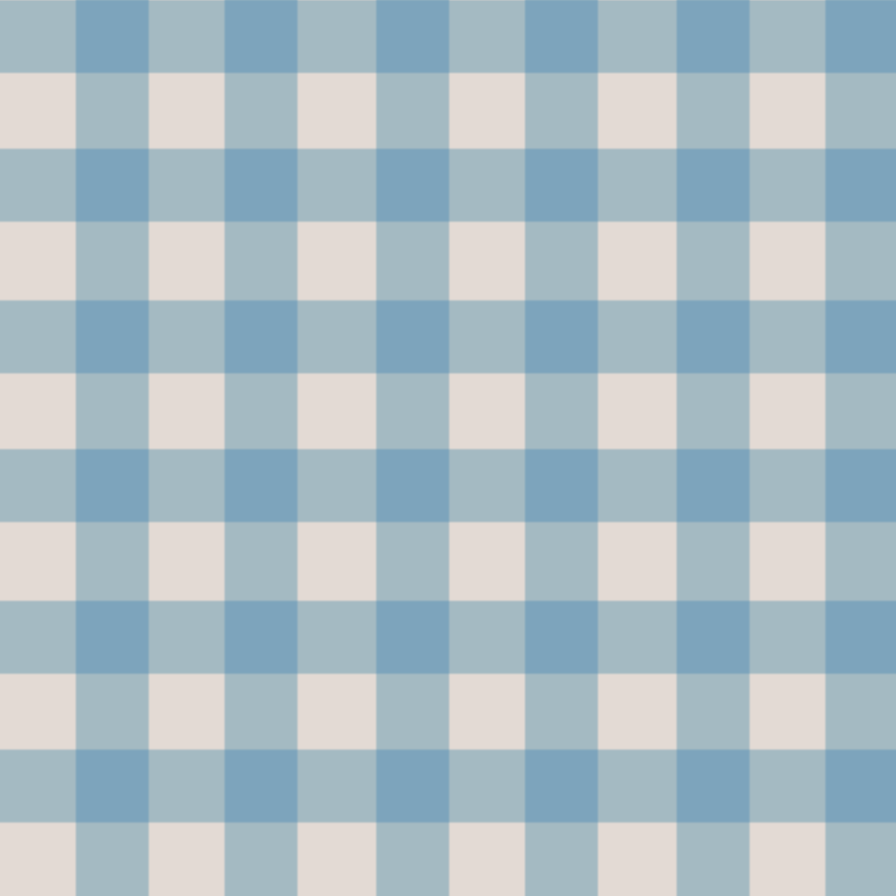
Give the GLSL for this pattern, as a WebGL 1 fragment shader.

```glsl
precision highp float;
// Blue and cream gingham: two sets of translucent stripes crossing at right angles.

uniform vec2 u_resolution;

const float THREADS = 307.2;       // woven threads across the canvas
const float STRIPE_PERIOD = 51.5;  // threads from one stripe to the next
const float STRIPE_WIDTH = 25.0;   // threads in a stripe
const int STRIPE_COUNT = 6;

const vec3 CREAM = vec3(0.890, 0.855, 0.831);
const vec3 PALE_BLUE = vec3(0.645, 0.729, 0.761);
const vec3 DEEP_BLUE = vec3(0.490, 0.645, 0.737);

// Soft-edged coverage of one stripe, all lengths in threads.
float stripe(float x, float start, float width, float blur) {
  float halfWidth = 0.5 * width;
  float edgeDistance = abs(x - start - halfWidth) - halfWidth;
  return 1.0 - smoothstep(-blur, blur, edgeDistance);
}

// Stripes start on whole threads, so the gaps between them vary by one thread.
float stripeSet(float x, float offset, float blur) {
  float coverage = 0.0;
  for (int i = 0; i < STRIPE_COUNT; i++) {
    float start = offset + floor(STRIPE_PERIOD * float(i));
    coverage = max(coverage, stripe(x, start, STRIPE_WIDTH, blur));
  }
  return coverage;
}

// One layer of dye gives the pale tone, two layers the deep tone.
vec3 dye(float warp, float weft) {
  vec3 single = mix(CREAM, PALE_BLUE, warp);
  vec3 crossed = mix(PALE_BLUE, DEEP_BLUE, warp);
  return mix(single, crossed, weft);
}

void main() {
  vec2 uv = gl_FragCoord.xy / u_resolution;
  vec2 thread = vec2(uv.x, 1.0 - uv.y) * THREADS;
  vec2 blur = max(vec2(0.6), 0.75 * THREADS / u_resolution);

  float warp = stripeSet(thread.x, 26.0, blur.x);
  float weft = stripeSet(thread.y, 0.0, blur.y);
  gl_FragColor = vec4(dye(warp, weft), 1.0);
}
```
